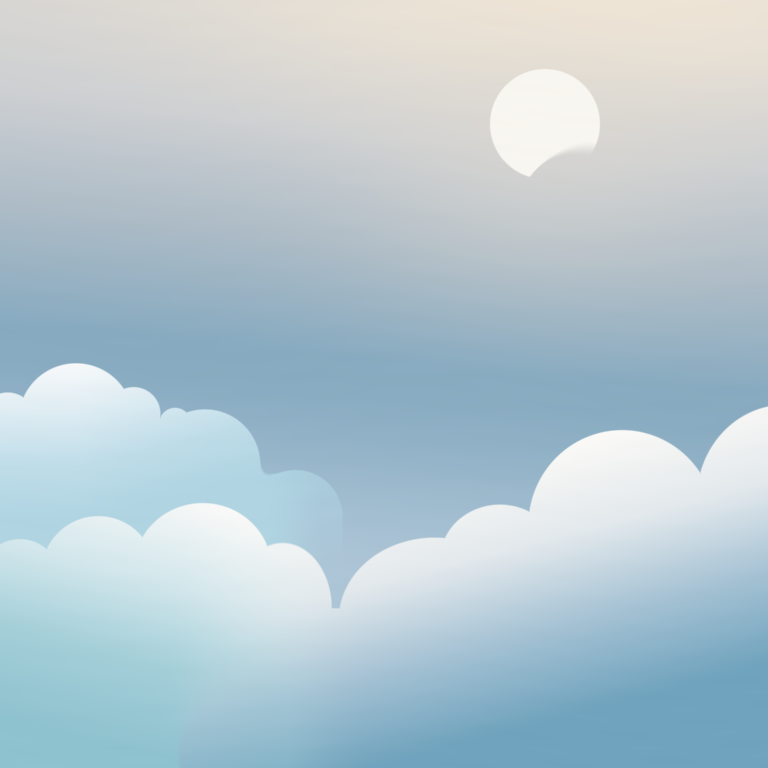
This background is drawn by a Shadertoy shader. Its source:

```glsl
// Pale sun in a misty gradient sky above soft banks of rounded clouds.

const vec3 SKY_TOP = vec3(.848, .840, .826);
const vec3 SKY_UPPER = vec3(.793, .806, .822);
const vec3 SKY_MIDDLE = vec3(.672, .732, .776);
const vec3 SKY_BAND = vec3(.530, .667, .753);
const vec3 SKY_HAZE = vec3(.675, .770, .840);
const vec3 WARM_LIGHT = vec3(.950, .908, .842);
const vec3 SUN_GLOW = vec3(.870, .850, .820);
const vec3 SUN_COLOR = vec3(.972, .964, .940);

const vec2 SUN_CENTER = vec2(.7096, .8385);
const float SUN_RADIUS = .0716;
const vec2 VEIL_CENTER = vec2(.763, .717);   // mist hiding the lower sun
const float VEIL_RADIUS = .090;
const vec2 MIST_CENTER = vec2(.352, .020);   // faint lobe at the bottom
const float MIST_RADIUS = .120;
const float VALLEY_HEIGHT = .208;
const float GRAIN = .0025;

// Cloud puffs: center xy, radii zw
const int BACK_COUNT = 6;
const vec4 BACK_PUFFS[BACK_COUNT] = vec4[](
    vec4(.010, .453, .036, .036), vec4(.099, .452, .075, .075),
    vec4(.174, .461, .035, .035), vec4(.228, .448, .021, .021),
    vec4(.267, .395, .072, .072), vec4(.385, .327, .061, .061));
const int FRONT_COUNT = 8;
const vec4 FRONT_PUFFS[FRONT_COUNT] = vec4[](
    vec4(.026, .245, .053, .053), vec4(.128, .254, .074, .074),
    vec4(.264, .258, .090, .087), vec4(.368, .208, .064, .085),
    vec4(.566, .193, .125, .107), vec4(.651, .271, .078, .072),
    vec4(.810, .316, .122, .124), vec4(1.022, .349, .115, .124));

// Four evenly spaced color stops
vec3 ramp(vec3 a, vec3 b, vec3 c, vec3 d, float t) {
    t = clamp(t, 0., 1.) * 3.;
    vec3 color = mix(a, b, clamp(t, 0., 1.));
    color = mix(color, c, clamp(t - 1., 0., 1.));
    return mix(color, d, clamp(t - 2., 0., 1.));
}

float smoothMin(float a, float b, float k) {
    float h = max(k - abs(a - b), 0.) / k;
    return min(a, b) - h * h * k * .25;
}

// Elliptical cap standing on an endless column
float puffDistance(vec2 p, vec4 puff) {
    vec2 d = p - puff.xy;
    d.y = max(d.y, 0.);
    return (length(d / puff.zw) - 1.) * min(puff.z, puff.w);
}

float coverage(float dist, float softness) {
    return 1. - smoothstep(-softness, softness, dist);
}

vec3 skyColor(vec2 p, float pixel) {
    float depth = 1. - p.y - .09 * p.x;
    vec3 color = ramp(SKY_TOP, SKY_UPPER, SKY_MIDDLE, SKY_BAND, (depth + .026) / .449);
    color = mix(color, SKY_HAZE, smoothstep(.43, .72, depth));

    // Warm light from above and a halo around the sun
    vec2 warm = (p - vec2(.78, 1.)) / vec2(.50, .145);
    color = mix(color, WARM_LIGHT, .9 * exp(-dot(warm, warm)));
    vec2 halo = (p - SUN_CENTER + vec2(0., .03)) / vec2(.24, .18);
    color = mix(color, SUN_GLOW, .5 * exp(-dot(halo, halo)));

    // Sun disc with its veiled lower edge
    float sun = coverage(length(p - SUN_CENTER) - SUN_RADIUS, pixel);
    float veilSoftness = mix(pixel, .012, smoothstep(.70, .78, p.x));
    sun *= 1. - coverage(length(p - VEIL_CENTER) - VEIL_RADIUS, veilSoftness);
    return mix(color, SUN_COLOR, sun);
}

vec3 addBackCloud(vec3 color, vec2 p, float pixel) {
    float blend = mix(.001, .03, smoothstep(.25, .36, p.x));
    float dist = 1.;
    for (int i = 0; i < BACK_COUNT; i++)
        dist = smoothMin(dist, puffDistance(p, BACK_PUFFS[i]), blend);

    float depth = 1. - p.y + .25 * max(p.x - .1, 0.);
    vec3 cloud = ramp(vec3(.969, .976, .980), vec3(.863, .922, .949),
                      vec3(.745, .863, .910), vec3(.690, .831, .886), (depth - .473) / .204);
    float fade = smoothstep(.34, .43, p.x);
    float opacity = 1. - fade * mix(.95, .35, smoothstep(.25, .38, p.y));
    return mix(color, cloud, opacity * coverage(dist, pixel));
}

vec3 addFrontClouds(vec3 color, vec2 p, float pixel) {
    float dist = p.y - VALLEY_HEIGHT;
    for (int i = 0; i < FRONT_COUNT; i++)
        dist = min(dist, puffDistance(p, FRONT_PUFFS[i]));

    // Teal bank on the left, blue bank on the right
    float leftDepth = 1. - p.y - .25 * (p.x - .13);
    vec3 leftBank = ramp(vec3(.973, .973, .969), vec3(.827, .906, .925),
                         vec3(.639, .808, .847), vec3(.561, .761, .812), (leftDepth - .621) / .342);
    float rightDepth = 1. - p.y + .26 * (p.x - .566);
    vec3 rightBank = ramp(vec3(.980, .976, .965), vec3(.886, .910, .925),
                          vec3(.643, .757, .827), vec3(.439, .639, .741), (rightDepth - .625) / .352);

    float mistSoftness = mix(.004, .07, smoothstep(.02, .16, p.y));
    float mist = .65 * coverage(length(p - MIST_CENTER) - MIST_RADIUS, mistSoftness);
    float rightShare = max(smoothstep(.22, .48, p.x), mist);
    return mix(color, mix(leftBank, rightBank, rightShare), coverage(dist, pixel));
}

void mainImage(out vec4 fragColor, in vec2 fragCoord) {
    vec2 p = fragCoord / iResolution.xy;
    float pixel = 1. / min(iResolution.x, iResolution.y);
    vec3 color = skyColor(p, pixel);
    color = addBackCloud(color, p, pixel);
    color = addFrontClouds(color, p, pixel);

    // Faint painterly streaks from layered sines
    color += GRAIN * sin(p.y * 190. + 3. * sin(p.x * 9.)) * sin(p.x * 23. + p.y * 41.);
    fragColor = vec4(color, 1.);
}
```
